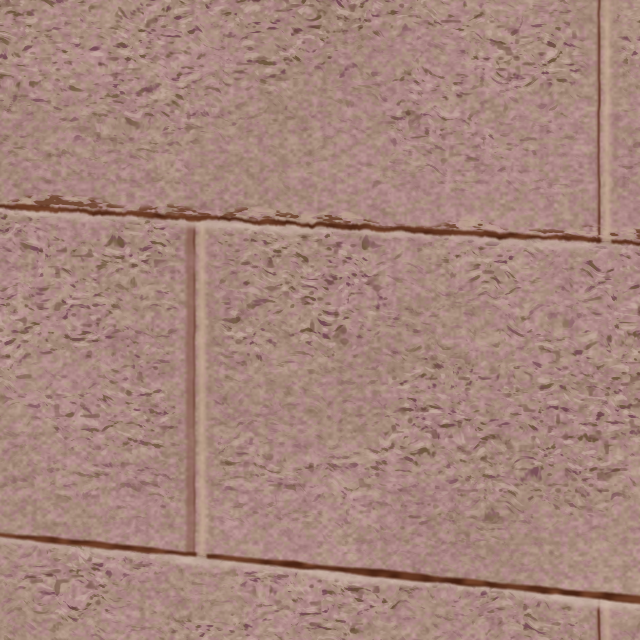
Write a WebGL 2 fragment shader that draws this texture.

```glsl
#version 300 es
precision highp float;
// Pitted pinkish block wall in running bond, seen slightly askew, with shaded joints.
uniform vec2 u_resolution;
out vec4 fragColor;

float hash(vec2 p) {
  return fract(sin(dot(p, vec2(127.1, 311.7))) * 43758.5453);
}

float noise(vec2 p) {
  vec2 i = floor(p), f = fract(p);
  f = f * f * (3.0 - 2.0 * f);
  return mix(mix(hash(i), hash(i + vec2(1, 0)), f.x),
             mix(hash(i + vec2(0, 1)), hash(i + vec2(1, 1)), f.x), f.y);
}

float fbm(vec2 p) {
  return 0.55 * noise(p) + 0.3 * noise(p * 2.1 + 7.3) + 0.15 * noise(p * 4.3 + 3.1);
}

// Soft-edged strip covering a..b
float band(float x, float a, float b, float soft) {
  return smoothstep(a - soft, a + soft, x) * (1.0 - smoothstep(b - soft, b + soft, x));
}

// Signed distance to the nearest upright joint of a course
float uprightDistance(float x, float course) {
  float u = (x - 0.305) / 1.265 - 0.5 * mod(course, 2.0);
  return (u - round(u)) * 1.265;
}

void main() {
  vec2 p = gl_FragCoord.xy / u_resolution;

  // Courses fan out gently towards the right
  float courseHeight = 0.513 + 0.044 * p.x;
  float level = (p.y - 0.164 + 0.101 * p.x) / courseHeight;
  float course = floor(level);
  float bed = round(level);
  float rough = mod(bed, 2.0);
  float dy = (level - bed) * courseHeight;
  float dx = uprightDistance(p.x, course) + 0.0015 * (noise(p.yy * 45.0) - 0.5);
  float wide = 1.0 - mod(course, 2.0);

  // Face colour: pink-olive mottling, broad tone and fine grain
  float tint = fbm(p * vec2(85, 100)) + 0.25 * (noise(p * 9.0) - 0.5);
  vec3 color = mix(vec3(0.657, 0.55, 0.488), vec3(0.677, 0.528, 0.527),
                   smoothstep(0.4, 0.6, tint));
  color += 0.045 * (fbm(p * 4.0 + 2.0) - 0.5) + 0.05 * (fbm(p * 11.0) - 0.5);
  color += 0.1 * (noise(p * vec2(130, 165) + 20.0) - 0.5);
  color += 0.06 * (noise(p * 235.0 + 50.0) - 0.5);

  // Pits: short dark dents with lit rims, gathered in patches on each block
  vec2 warp = vec2(noise(p * 36.0), noise(p * 33.0 + 9.0)) - 0.5;
  vec2 q = p + 0.018 * warp;
  q = vec2(q.x * 66.0, (q.y + 0.15 * q.x) * 106.0);
  float relief = fbm(q) - fbm(q + vec2(0.3, -0.65));
  float cluster = smoothstep(0.32, 0.66, fbm(p * vec2(9, 12) + 4.0));
  float pitted = (0.35 + 0.65 * cluster) * smoothstep(-0.1, 0.45, fract(level));
  pitted *= smoothstep(0.01, 0.045, abs(dx));
  float dark = smoothstep(0.1, 0.36, -relief) * pitted;
  float lit = smoothstep(0.1, 0.36, relief) * pitted;
  vec3 pitColor = mix(vec3(0.4, 0.31, 0.2), vec3(0.43, 0.25, 0.31),
                      smoothstep(0.3, 0.7, noise(p * 95.0)));
  color = mix(color, pitColor, 0.85 * dark);
  color = mix(color, vec3(0.79, 0.69, 0.645), 0.65 * lit);
  float speck = smoothstep(0.74, 0.92, noise(p * vec2(78, 120) + 61.0)) * cluster;
  color = mix(color, vec3(0.38, 0.25, 0.2), 0.5 * speck * pitted);

  // Upright joints: shaded left edge, thin crack, pale mortar
  float worn = noise(vec2(p.y * 32.0, course));
  float shade = band(dx, mix(-0.005, -0.014, wide), 0.0, 0.004);
  color = mix(color, vec3(0.54, 0.37, 0.32), shade * (0.55 + 0.3 * worn));
  float crack = band(dx, -0.003, 0.0, 0.0022);
  color = mix(color, vec3(0.38, 0.2, 0.14), crack * mix(0.7 + 0.3 * worn, 0.15 + 0.6 * worn, wide));
  float mortar = band(dx, 0.006, 0.016, 0.006);
  vec3 mortarColor = vec3(0.77, 0.66, 0.57) + 0.1 * (fbm(p * vec2(120, 70)) - 0.5);
  color = mix(color, mortarColor, 0.8 * mortar);
  color = mix(color, vec3(0.62, 0.48, 0.42), 0.3 * band(dx, 0.023, 0.027, 0.005));

  // Bed joints: chipped lip above, dark gap, pale ledge below
  float wobble = fbm(vec2(p.x * 70.0, bed * 9.0)) - 0.5;
  float edge = dy + wobble * mix(0.002, 0.008, rough);
  float lipHeight = 0.006 + 0.024 * noise(vec2(p.x * 15.0, 3.0));
  float chips = band(dy, 0.003, lipHeight, 0.005) * rough;
  float chipRelief = fbm(vec2(p.x * 48.0, (p.y + 0.057 * p.x) * 125.0) + 31.0);
  color = mix(color, vec3(0.42, 0.25, 0.16), 0.85 * chips * smoothstep(0.52, 0.64, chipRelief));
  color = mix(color, vec3(0.77, 0.66, 0.58), 0.6 * chips * smoothstep(0.47, 0.33, chipRelief));

  float ledgeDepth = mix(0.017, 0.012, rough) + 0.012 * (noise(vec2(p.x * 13.0, bed)) - 0.5);
  float ledge = band(dy, -ledgeDepth, -0.003, 0.006);
  vec3 ledgeColor = vec3(0.775, 0.685, 0.635) + 0.12 * (fbm(p * vec2(75, 120)) - 0.5);
  color = mix(color, ledgeColor, ledge * (0.45 + 0.5 * noise(vec2(p.x * 17.0, bed + 5.0))));

  // Mortar of the upright above interrupts the gap
  float bridge = band(uprightDistance(p.x, bed), 0.002, 0.018, 0.003);
  float thickness = 0.0025 + 0.003 * noise(vec2(p.x * 26.0, bed + 2.0));
  thickness += 0.0012 * smoothstep(0.2, 0.6, p.x) * (1.0 - rough);
  float gap = band(edge, -thickness, thickness, 0.003) * (1.0 - 0.85 * bridge);
  vec3 gapColor = mix(vec3(0.25, 0.1, 0.04), vec3(0.45, 0.25, 0.15), noise(p * vec2(60, 110)));
  color = mix(color, gapColor, 0.95 * gap);

  fragColor = vec4(clamp(color, 0.0, 1.0), 1.0);
}
```
